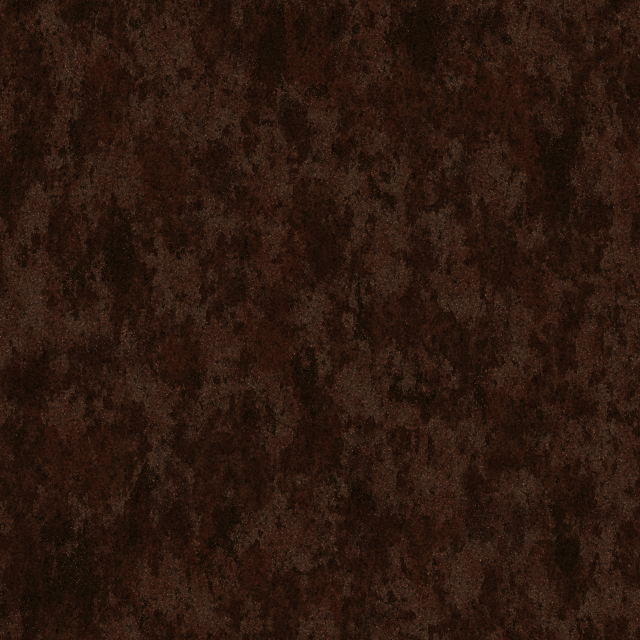
Give the GLSL for this texture, as a Shadertoy shader.

```glsl
float hash(vec2 cell) {
    vec3 p = fract(vec3(cell.xyx) * vec3(0.1031, 0.1030, 0.0973));
    p += dot(p, p.yzx + 33.33);
    return fract((p.x + p.y) * p.z);
}

float cornerSlope(vec2 cell, vec2 offset) {
    float angle = 6.2832 * hash(cell);
    return dot(vec2(cos(angle), sin(angle)), offset);
}

float gradientNoise(vec2 p) {
    vec2 cell = floor(p), f = fract(p);
    vec2 w = f * f * f * (f * (f * 6.0 - 15.0) + 10.0);
    vec2 right = vec2(1.0, 0.0), up = vec2(0.0, 1.0);
    float low = mix(cornerSlope(cell, f), cornerSlope(cell + right, f - right), w.x);
    float high = mix(cornerSlope(cell + up, f - up), cornerSlope(cell + 1.0, f - 1.0), w.x);
    return mix(low, high, w.y);
}

float fbm(vec2 p, float gain) {
    float sum = 0.0, amplitude = 1.0;
    for (int i = 0; i < 6; i++) {
        sum += amplitude * gradientNoise(p);
        p = mat2(0.995, 0.1, -0.1, 0.995) * p * 2.03 + vec2(17.3, 41.7);
        amplitude *= gain;
    }
    return sum;
}

// Small round flecks, one at most per grid cell
float flecks(vec2 p, float share) {
    vec2 cell = floor(p);
    vec2 center = 0.3 + 0.4 * vec2(hash(cell + 31.0), hash(cell + 67.0));
    float disc = 1.0 - smoothstep(0.1, 0.36, length(fract(p) - center));
    return disc * step(1.0 - share, hash(cell + 113.0)) * (0.3 + 0.7 * hash(cell + 151.0));
}

void mainImage(out vec4 fragColor, in vec2 fragCoord) {
    vec2 uv = fragCoord / iResolution.y;
    mat2 tilt = mat2(0.83, 0.56, -0.56, 0.83);

    // Ragged edges and downward streaks shared by all layers
    float ragged = fbm(uv * vec2(56.0, 38.0) + 9.0, 0.7);
    float streaks = fbm(uv * vec2(46.0, 8.0) + 23.0, 0.65);
    float broad = gradientNoise(uv * vec2(4.0, 3.0) + 5.0);

    // Dark ground with rusty zones
    vec3 color = mix(vec3(0.130, 0.064, 0.033), vec3(0.188, 0.098, 0.058),
                     smoothstep(-0.4, 0.4, ragged + 0.4 * streaks));
    float rust = fbm(uv * vec2(8.0, 5.0) + 71.0, 0.6) + 0.2 * ragged;
    color = mix(color, vec3(0.192, 0.085, 0.047), 0.65 * smoothstep(0.12, 0.42, rust));

    // Worn lighter film with broken borders
    float film = fbm(uv * vec2(13.0, 9.0) + 37.0, 0.66) + 0.4 * ragged + 0.2 * streaks + 0.4 * broad;
    vec3 filmColor = mix(vec3(0.212, 0.114, 0.075), vec3(0.242, 0.157, 0.112),
                         smoothstep(-0.3, 0.4, fbm(uv * vec2(30.0, 22.0) + 83.0, 0.65)));
    filmColor = mix(filmColor, vec3(0.215, 0.105, 0.065), 0.4 * smoothstep(0.1, 0.5, rust));
    color = mix(color, filmColor, 0.9 * smoothstep(-0.08, 0.1, film));

    // Soft shadows and sharper vertical stains
    float shadow = fbm(uv * vec2(13.0, 8.0) + 131.0, 0.6) + 0.25 * ragged + 0.2 * streaks;
    color = mix(color, vec3(0.105, 0.050, 0.024), 0.7 * smoothstep(0.1, 0.6, shadow));
    float stain = fbm(uv * vec2(13.0, 6.0) + 191.0, 0.62) + 0.45 * ragged + 0.2 * streaks - 0.5 * broad;
    color = mix(color, vec3(0.092, 0.053, 0.018), 0.85 * smoothstep(0.34, 0.56, stain));

    // Fine grain, pits and pale flecks
    float grain = gradientNoise(tilt * uv * 310.0) + 0.8 * gradientNoise(uv * 197.0 + 57.0);
    color *= 1.0 + 0.42 * grain;
    float pits = smoothstep(0.25, 0.6, fbm(uv * vec2(95.0, 70.0) + 211.0, 0.7));
    color *= 1.0 - 0.35 * pits;
    float fleck = flecks(tilt * uv * 270.0 + 300.0, 0.32) + flecks(tilt * uv.yx * 197.0 + 319.0, 0.14);
    color += vec3(0.150, 0.115, 0.092) * fleck * (0.35 + 0.65 * smoothstep(-0.3, 0.3, film));

    fragColor = vec4(color, 1.0);
}
```
